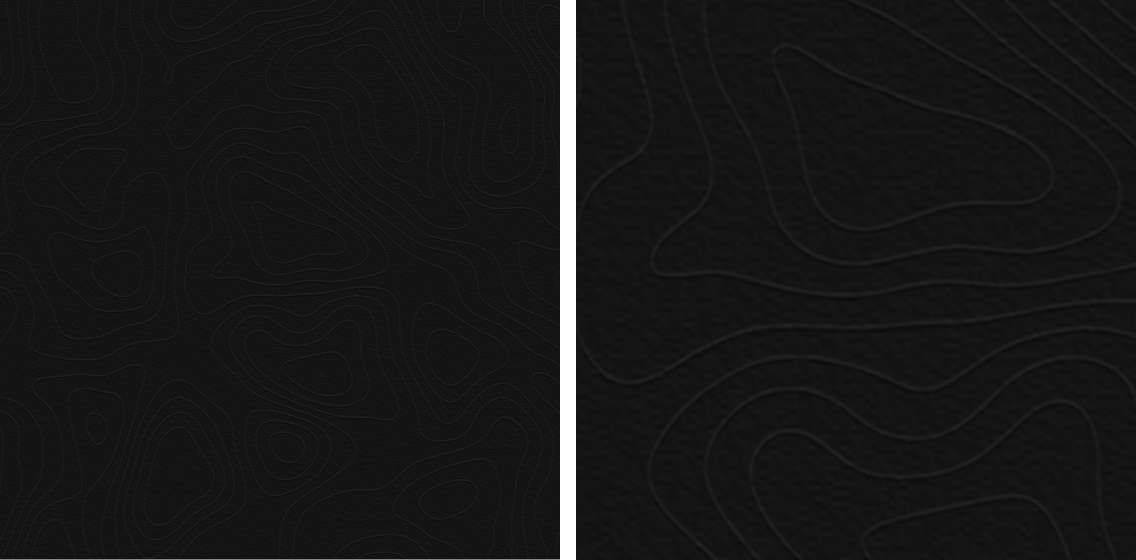
Left, the full canvas; right, a detail of the centre.
Reproduce this pattern procedurally as a WebGL 1 fragment shader.

```glsl
precision highp float;

// Embossed contour map on dark grained paper: thin level lines of a warped
// noise terrain, each lit from above by subtracting a shifted copy of itself.
// Fine noise shaded likewise gives the grain; a pale hairline ends the sheet.

uniform vec2 u_resolution;

const vec3 PAPER_COLOR = vec3(0.078);
const vec3 EDGE_COLOR = vec3(0.95);
const float EDGE_HEIGHT = 0.00094;  // pale hairline along the bottom
const float LEVELS = 8.5;           // contour lines per unit of height
const float LINE_FALLOFF = 0.0024;  // distance at which a line has faded out
const float EMBOSS_SHIFT = 0.0022;  // offset between highlight and shadow
const float LINE_LIGHT = 0.046;
const float LINE_SHADOW = 0.020;
const float GRAIN_STRENGTH = 0.020;

float hash(vec2 p) {
  return fract(sin(dot(p, vec2(127.1, 311.7))) * 43758.5453);
}

vec2 fade(vec2 t) {
  return t * t * t * (t * (t * 6.0 - 15.0) + 10.0);
}

// Dot product of a cell corner's random direction with the offset to it.
float cornerSlope(vec2 cell, vec2 offset) {
  float angle = 6.28319 * hash(cell);
  return dot(vec2(cos(angle), sin(angle)), offset);
}

float gradientNoise(vec2 p) {
  vec2 i = floor(p), f = fract(p), u = fade(f), e = vec2(1.0, 0.0);
  float low = mix(cornerSlope(i, f), cornerSlope(i + e.xy, f - e.xy), u.x);
  float high = mix(cornerSlope(i + e.yx, f - e.yx),
                   cornerSlope(i + e.xx, f - e.xx), u.x);
  return mix(low, high, u.y);
}

float valueNoise(vec2 p) {
  vec2 i = floor(p), u = fade(fract(p)), e = vec2(1.0, 0.0);
  return mix(mix(hash(i), hash(i + e.xy), u.x),
             mix(hash(i + e.yx), hash(i + e.xx), u.x), u.y);
}

// Terrain height: two octaves, turned and bent to hide the lattice.
float terrain(vec2 p) {
  vec2 bend = 0.018 * sin(p.yx * vec2(19.0, 23.0) + vec2(1.0, 2.5));
  vec2 q = mat2(0.82, 0.57, -0.57, 0.82) * (p + bend);
  return gradientNoise(q * 4.1 + 11.3) + 0.2 * gradientNoise(p * 8.5 + 37.6);
}

// Coverage of the nearest contour line, of even width on any slope.
float contour(vec2 p, float falloff) {
  vec2 e = vec2(0.001, 0.0);
  float h = terrain(p);
  vec2 slope = vec2(terrain(p + e.xy) - h, terrain(p + e.yx) - h) / e.x;
  float toLevel = abs(fract(h * LEVELS) - 0.5) / LEVELS;
  return 1.0 - smoothstep(0.0, falloff, toLevel / max(length(slope), 0.001));
}

// Paper fibres, slightly wider than tall, lit from above.
float grain(vec2 p) {
  vec2 q = p * vec2(270.0, 330.0);
  float fine = valueNoise(q) - valueNoise(q + vec2(0.3, 0.8));
  float coarse = valueNoise(q * 0.5) - valueNoise(q * 0.5 + vec2(0.2, 0.6));
  return fine + 0.3 * coarse;
}

// Share of a pixel centred at height y that lies below the given height.
float coverBelow(float y, float height, float pixel) {
  return clamp((height - y) / pixel + 0.5, 0.0, 1.0);
}

void main() {
  float size = min(u_resolution.x, u_resolution.y);
  float pixel = 1.0 / size;
  vec2 p = gl_FragCoord.xy * pixel;
  float falloff = max(LINE_FALLOFF, 1.1 * pixel);

  float light = LINE_LIGHT * contour(p, falloff);
  float shadow = LINE_SHADOW * contour(p + vec2(0.0, EMBOSS_SHIFT), falloff);
  float relief = light - shadow + GRAIN_STRENGTH * grain(p);

  float edge = coverBelow(p.y, EDGE_HEIGHT, pixel);
  gl_FragColor = vec4(mix(PAPER_COLOR + relief, EDGE_COLOR, edge), 1.0);
}
```
